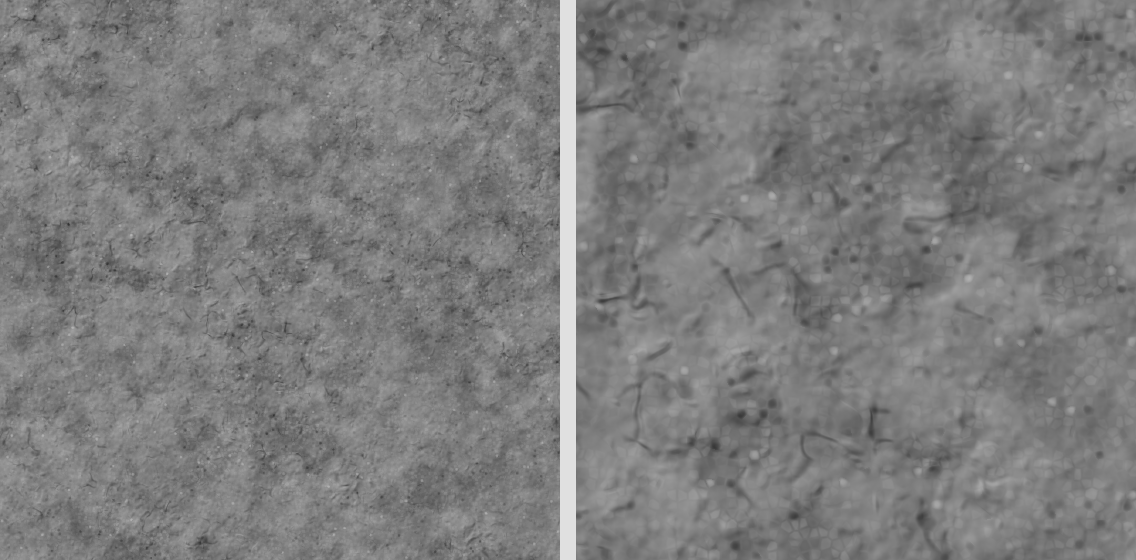
Left: the whole. Right: its middle third, enlarged.
Reproduce this texture procedurally as a WebGL 1 fragment shader.

```glsl
precision highp float;
// Dry grey soil: smooth pale rounded crusts broken by darker gritty hollows.
// Cellular clods and layered noise give the tone and a softly lit height field;
// short clefts, cellular grains, pale specks and dark pits are laid over it.

uniform vec2 u_resolution;

const vec3 SOIL_TINT = vec3(1.0);
const float HOLLOW_TONE = 0.469;
const float CRUST_TONE = 0.522;
const vec2 LIGHT_DIR = vec2(-0.64, 0.77);
const float LIGHT_STEP = 0.003;     // distance over which slope is measured
const float RELIEF_GAIN = 0.75;
const float SHADOW_GAIN = 1.35;     // extra depth of slopes facing away
const float CRUST_SCALE = 14.0;
const float CLOD_SCALE = 20.0;
const float SOIL_SCALE = 11.0;
const float MOTTLE_SCALE = 30.0;
const float STONE_SCALE = 34.0;
const float PEBBLE_SCALE = 80.0;
const float CLEFT_SCALE = 30.0;
const float GRAIN_SCALE = 165.0;
const float MOTTLE_CONTRAST = 0.23;
const float CLEFT_DEPTH = 0.12;
const float GRAIN_CONTRAST = 0.11;

float hash(vec2 p) {
  vec3 q = fract(p.xyx * 0.1031);
  q += dot(q, q.yzx + 33.33);
  return fract((q.x + q.y) * q.z);
}

float valueNoise(vec2 p) {
  vec2 i = floor(p), f = fract(p);
  f = f * f * (3.0 - 2.0 * f);
  return mix(mix(hash(i), hash(i + vec2(1.0, 0.0)), f.x),
             mix(hash(i + vec2(0.0, 1.0)), hash(i + 1.0), f.x), f.y);
}

// Layered noise, centred near 0.5
float layeredNoise(vec2 p) {
  float sum = 0.0, weight = 0.5, total = 0.0;
  for (int i = 0; i < 5; i++) {
    sum += weight * valueNoise(p);
    total += weight;
    weight *= 0.61;
    p = mat2(1.6, 1.2, -1.2, 1.6) * p + 17.3;
  }
  return sum / total;
}

// Nearest distance, second distance and random id of the nearest cell
vec3 cells(vec2 p) {
  vec2 base = floor(p);
  vec3 best = vec3(9.0, 9.0, 0.0);
  for (int y = -1; y <= 1; y++) {
    for (int x = -1; x <= 1; x++) {
      vec2 c = base + vec2(float(x), float(y));
      vec2 seed = c + 0.15 + 0.7 * vec2(hash(c + 3.1), hash(c + 71.7));
      float d = length(seed - p);
      if (d < best.x) best = vec3(d, best.x, hash(c + 129.4));
      else best.y = min(best.y, d);
    }
  }
  return best;
}

// Rounded stones standing in a share of the cells
float stones(vec2 p, float share) {
  vec3 c = cells(p);
  float radius = mix(0.25, 0.55, fract(c.z * 37.0));
  float dome = 1.0 - smoothstep(0.2 * radius, radius, c.x);
  return step(c.z, share) * dome * smoothstep(0.0, 0.15, c.y - c.x);
}

vec2 warp(vec2 p) {
  return p + 0.020 * (vec2(valueNoise(p * 34.0), valueNoise(p * 34.0 + 51.0)) - 0.5)
           + 0.010 * (vec2(valueNoise(p * 95.0), valueNoise(p * 95.0 + 23.0)) - 0.5);
}

// Pale crust: noise patches with the scalloped outline of rounded clods
float crustMask(vec2 p, vec2 q) {
  float clod = 0.42 - cells(q * CLOD_SCALE).x;
  return smoothstep(0.40, 0.56, layeredNoise(p * CRUST_SCALE + 40.0) + 0.3 * clod);
}

float height(vec2 p) {
  vec2 q = warp(p);
  return layeredNoise(p * SOIL_SCALE) + 0.055 * crustMask(p, q)
       + 0.09 * stones(q * STONE_SCALE, 0.35)
       + 0.045 * stones(q * PEBBLE_SCALE, 0.35);
}

void main() {
  vec2 p = gl_FragCoord.xy / min(u_resolution.x, u_resolution.y);
  vec2 q = warp(p);
  float crust = crustMask(p, q);
  float rough = smoothstep(0.40, 0.64, layeredNoise(p * 6.0 + 9.0));
  float grit = mix(0.5, 1.0, (1.0 - crust) * (0.4 + 0.6 * rough));

  // Crust tone and even mottling
  float tone = mix(HOLLOW_TONE, CRUST_TONE, crust);
  float mottle = layeredNoise(p * MOTTLE_SCALE + 63.0) - 0.5;
  tone += MOTTLE_CONTRAST * mottle * mix(0.75, 1.2, grit);

  // Directional relief, with shadows deeper than lights
  float relief = height(p) - height(p + LIGHT_DIR * LIGHT_STEP);
  relief *= RELIEF_GAIN * mix(0.8, 1.3, rough);
  tone += relief < 0.0 ? max(SHADOW_GAIN * relief, -0.16) : min(relief, 0.1);

  // Short soft clefts, kept as ragged fragments by fine noise
  vec3 cleft = cells(q * CLEFT_SCALE);
  float fragment = smoothstep(0.62, 0.85, valueNoise(p * 60.0 + 7.0)) * (0.3 + 0.7 * rough);
  float width = mix(0.12, 0.32, valueNoise(p * 110.0));
  tone -= CLEFT_DEPTH * fragment * (1.0 - smoothstep(0.0, width, cleft.y - cleft.x));

  // Grains, with a few pale specks and dark pits
  vec3 grain = cells(p * GRAIN_SCALE);
  float body = smoothstep(0.0, 0.4, grain.y - grain.x);
  float core = 1.0 - smoothstep(0.1, 0.6, grain.x);
  tone += GRAIN_CONTRAST * grit * ((grain.z - 0.5) * body - 0.12 * (1.0 - body));
  tone += 0.09 * core * step(0.992, grain.z);
  tone -= 0.10 * core * grit * step(grain.z, 0.03);

  gl_FragColor = vec4(SOIL_TINT * clamp(tone, 0.2, 0.72), 1.0);
}
```
